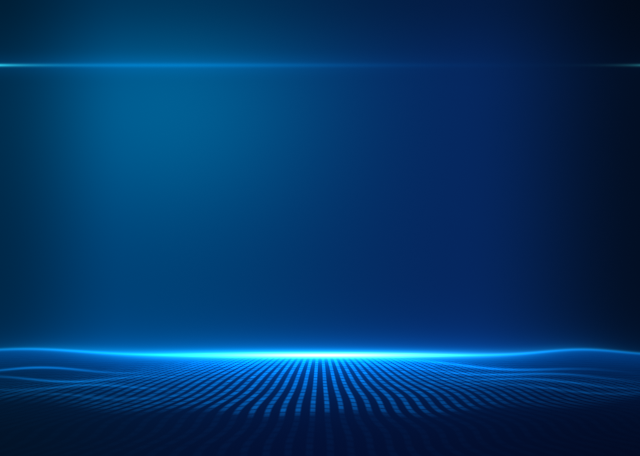
Give the GLSL for this background, as a WebGL 2 fragment shader.

```glsl
#version 300 es
precision highp float;

uniform vec2 u_resolution;
out vec4 fragColor;

float bell(float offset, float width) {
  float t = offset / width;
  return exp(-t * t);
}

float hash(vec2 p) {
  vec3 q = fract(vec3(p.xyx) * 0.1031);
  q += dot(q, q.yzx + 33.33);
  return fract((q.x + q.y) * q.z);
}

// Blue wall, brightest at the upper left and dark at its sides
vec3 backdrop(vec2 uv) {
  vec3 color = mix(vec3(0.0, 0.245, 0.45), vec3(0.02, 0.15, 0.37), smoothstep(0.2, 0.75, uv.x));
  color += vec3(0.0, 0.13, 0.13) * bell(uv.x - 0.27, 0.26) * bell(uv.y - 0.76, 0.25);
  color *= mix(0.62, 1.0, smoothstep(-0.02, 0.2, uv.x));
  color *= mix(0.38, 1.0, smoothstep(1.02, 0.72, uv.x));
  return color * mix(1.0, 0.72, smoothstep(0.8, 1.02, uv.y));
}

// Thin horizontal flare with bright ends
vec3 flare(vec2 uv) {
  float offset = uv.y - 0.857;
  float ends = exp(-uv.x / 0.055) + 0.55 * exp(-(1.0 - uv.x) / 0.035);
  float span = bell(uv.x - 0.25, 0.33);
  vec3 color = vec3(0.16, 0.5, 0.45) * ends * bell(offset, 0.0035);
  color += vec3(0.0, 0.09, 0.14) * span * bell(offset, 0.005);
  return color + vec3(0.0, 0.05, 0.09) * (span + 0.3 * ends) * bell(offset, 0.022);
}

float horizonHeight(float x) {
  return 0.221 + 0.014 * bell(x - 0.04, 0.12) + 0.013 * bell(x - 0.91, 0.085);
}

// Perspective strands made of closely spaced dots
float strands(vec2 uv) {
  float depth = max(0.291 - uv.y, 0.02);
  float sway = 0.035 * sin(depth * 75.0 + uv.x * 9.0) * smoothstep(0.06, 0.2, depth);
  vec2 grid = vec2((uv.x - 0.5 + sway * (uv.x - 0.5)) / depth / 0.118,
                   log(depth) * 20.0 + 0.7 * sin(uv.x * 17.0));
  vec2 footprint = fwidth(grid);
  vec2 cell = abs(fract(grid) - 0.5);
  float line = 1.0 - smoothstep(0.09, 0.2 + footprint.x, cell.x);
  float bead = 1.0 - smoothstep(0.12, 0.38 + footprint.y, cell.y);
  line = mix(line, 0.25, smoothstep(0.4, 0.9, footprint.x));
  bead = mix(bead, 0.5, smoothstep(0.4, 0.9, footprint.y));
  return line * mix(0.45, 1.0, bead) * mix(0.75, 1.0, hash(floor(grid) + 200.0));
}

// Soft crests of the rolling surface, outside the centre
float crests(vec2 uv) {
  float sum = 0.0;
  for (int i = 0; i < 4; i++) {
    float k = float(i);
    float left = 0.188 - 0.019 * k + 0.006 * sin(uv.x * 24.0 + k * 2.1);
    float right = 0.208 - 0.014 * k - 0.07 * (uv.x - 0.6) + 0.005 * sin(uv.x * 22.0 + k);
    sum += bell(uv.y - left, 0.003) * bell(uv.x - 0.06 - 0.035 * k, 0.12) * (1.0 - 0.2 * k);
    sum += bell(uv.y - right, 0.003) * bell(uv.x - 0.76 - 0.04 * k, 0.14) * (1.0 - 0.2 * k);
  }
  return sum;
}

vec3 ground(vec2 uv, float depth) {
  float side = bell(uv.x - 0.45, 0.52);
  vec3 color = mix(vec3(0.01, 0.055, 0.19), vec3(0.0, 0.23, 0.54), exp(-depth * 15.0));
  color *= mix(0.55, 1.0, side);
  color.g += 0.025 * (1.0 - smoothstep(0.0, 0.5, uv.x));

  // The lit part of the mesh ends on a wavy front edge
  float front = 0.094 + 0.006 * sin(uv.x * 26.0) + 0.12 * pow(abs(uv.x - 0.48), 2.0);
  float lit = mix(0.13, 1.0, smoothstep(front - 0.012, front + 0.012, uv.y));
  lit *= smoothstep(0.0, 0.02, depth) * mix(0.25, 1.0, bell(uv.x - 0.48, 0.27));
  color += vec3(0.02, 0.43, 0.68) * strands(uv) * lit * exp(-depth * 4.0);
  return color + vec3(0.02, 0.24, 0.38) * crests(uv);
}

// Light spilling from the horizon, hottest in the middle
vec3 horizonGlow(float x, float depth) {
  float away = abs(depth);
  float wide = bell(x - 0.49, 0.48);
  vec3 color = vec3(0.0, 0.13, 0.28) * wide * exp(-away / 0.045);
  color += vec3(0.0, 0.32, 0.46) * bell(x - 0.47, 0.36) * exp(-away / 0.016);
  color += vec3(0.08, 0.5, 0.5) * bell(x - 0.49, 0.27) * bell(depth, 0.011);
  color += vec3(0.9, 0.5, 0.3) * bell(x - 0.505, 0.16) * bell(depth, 0.0055);
  return color + vec3(0.03, 0.2, 0.27) * bell(depth, 0.0035);
}

void main() {
  vec2 uv = gl_FragCoord.xy / u_resolution;
  float depth = horizonHeight(uv.x) - uv.y;
  vec3 wall = backdrop(uv) + flare(uv);
  vec3 color = mix(wall, ground(uv, max(depth, 0.0)), smoothstep(-0.003, 0.003, depth));
  color += horizonGlow(uv.x, depth);

  // Fine dither against banding
  color += (hash(gl_FragCoord.xy) - 0.5) / 255.0;
  fragColor = vec4(clamp(color, 0.0, 1.0), 1.0);
}
```
